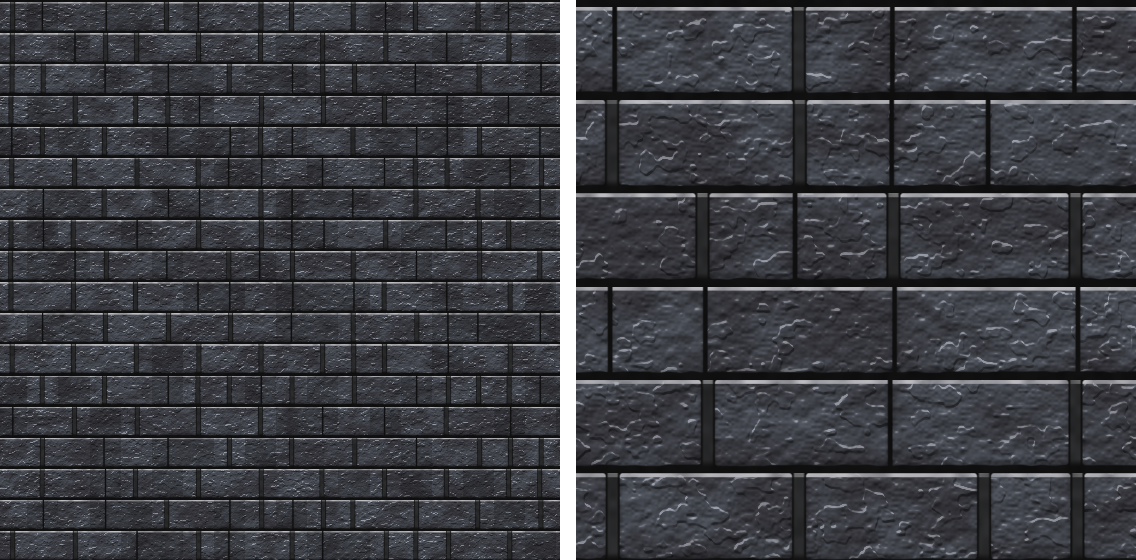
Left, the full canvas; right, a detail of the centre.
Give the GLSL for this texture, as a Shadertoy shader.

```glsl
// Dark slate brick wall: rough blue-grey blocks, black bed joints, lit top edges.
#define CELLS 18.0          // rows down and half-brick steps across
#define SHIFT vec2(-0.38, 0.07)
#define BED_JOINT 0.080     // sizes below are fractions of one row
#define WIDE_JOINT 0.070
#define THIN_JOINT 0.020
#define WIDE_SHARE 0.62
#define EDGE_LIGHT 0.042
#define RELIEF 2.3
#define SLATE_DARK vec3(0.205, 0.205, 0.228)
#define SLATE_BLUE vec3(0.268, 0.282, 0.312)
#define MORTAR vec3(0.155, 0.157, 0.162)
#define RIM vec3(0.70, 0.70, 0.72)

float hash(vec2 p) {
    return fract(sin(dot(p, vec2(127.1, 311.7))) * 43758.5453);
}

// Value noise that wraps over the canvas.
float noise(vec2 uv, vec2 cells) {
    vec2 p = uv * cells, i = floor(p), f = fract(p);
    f = f * f * (3.0 - 2.0 * f);
    vec2 a = mod(i, cells), b = mod(i + 1.0, cells);
    return mix(mix(hash(a), hash(vec2(b.x, a.y)), f.x),
               mix(hash(vec2(a.x, b.y)), hash(b), f.x), f.y);
}

float fbm(vec2 uv, vec2 cells) {
    float sum = 0.0, amp = 0.5;
    for (int i = 0; i < 3; i++) {
        sum += amp * noise(uv, cells);
        cells *= 2.0;
        amp *= 0.6;
    }
    return sum;
}

// Fine grain with raised flakes whose rims form sparse, crisp lines.
float stoneHeight(vec2 uv) {
    float flake = smoothstep(0.54, 0.61, fbm(uv, vec2(72.0, 100.0)));
    return 0.62 * fbm(uv, vec2(126.0, 160.0)) + 0.17 * flake;
}

float jointHash(float k, float row, float seed) {
    return hash(vec2(mod(k, CELLS), row) + seed);
}

// Favours alternate joints, so that rows overlap in a running bond.
float openRank(float k, float row) {
    return jointHash(k, row, 3.0) + 0.4 * mod(k + row, 2.0);
}

// A joint is left out where its rank peaks: bricks span one or two steps.
bool hasJoint(float k, float row) {
    float r = openRank(k, row);
    return r < max(openRank(k - 1.0, row), openRank(k + 1.0, row));
}

void mainImage(out vec4 fragColor, in vec2 fragCoord) {
    vec2 uv = fragCoord / iResolution.xy;
    vec2 p = uv * CELLS + SHIFT;
    float aa = 1.2 * CELLS / iResolution.y;
    float row = mod(floor(p.y), CELLS);
    float y = fract(p.y);

    // Nearest upright joint and the brick beside it
    float k = floor(p.x + 0.5);
    float x = p.x - k - 0.08 * (jointHash(k, row, 11.0) - 0.5);
    bool wide = jointHash(k, row, 23.0) < WIDE_SHARE;
    float halfWidth = wide ? WIDE_JOINT : THIN_JOINT;
    float side = hasJoint(k, row) ? abs(x) - halfWidth : 1.0;
    float id = x < 0.0 ? k - 1.0 : k;
    if (!hasJoint(id, row)) id -= 1.0;
    float tone = jointHash(id, row, 37.0);

    // Brick outline with worn edges and slightly rounded corners
    float wear = 0.02 * (noise(uv, vec2(144.0)) - 0.5);
    float top = 1.0 - y;
    vec2 inset = vec2(side, min(y - BED_JOINT + wear, top + 0.5 * aa));
    float radius = wide ? 0.04 : 0.015;
    float edge = radius - length(max(radius - inset, 0.0));
    float brick = smoothstep(-0.5 * aa, 0.5 * aa + 0.01, edge);

    // Mottled slate, lit from above
    float blotch = fbm(uv, vec2(27.0, 36.0));
    vec3 stone = mix(SLATE_DARK, SLATE_BLUE,
                     smoothstep(0.27, 0.70, blotch + 0.07 * (tone - 0.5)));
    float slope = stoneHeight(uv) - stoneHeight(uv + vec2(-0.0004, 0.0015));
    stone *= clamp(1.0 + RELIEF * slope, 0.5, 1.35);
    stone += 0.24 * smoothstep(0.085, 0.22, slope);

    // Soft shade at the foot and sides of each brick
    stone *= mix(0.72, 1.0, smoothstep(0.0, 0.09, y - BED_JOINT));
    stone *= mix(0.86, 1.0, smoothstep(0.0, 0.05, side));

    // Bright upper rim, slightly uneven, with a faint glow below it
    float streak = 0.50 + 0.60 * noise(uv, vec2(126.0, 36.0));
    float rim = 1.0 - smoothstep(EDGE_LIGHT - 0.5 * aa, EDGE_LIGHT + 0.7 * aa, top);
    stone = mix(stone, RIM, clamp(rim * streak, 0.0, 1.0));
    stone += 0.05 * exp(-top * 16.0);

    // Joints: grey in the wide uprights, near black elsewhere
    float bed = smoothstep(BED_JOINT - 0.02, BED_JOINT + 0.08, y);
    float upright = wide ? bed * smoothstep(0.0, 0.03, -side) : 0.0;
    vec3 joint = mix(vec3(0.06), MORTAR, upright);
    joint *= 0.85 + 0.3 * noise(uv, vec2(180.0));
    joint += 0.28 * rim * streak * upright;

    fragColor = vec4(mix(joint, stone, brick), 1.0);
}
```
